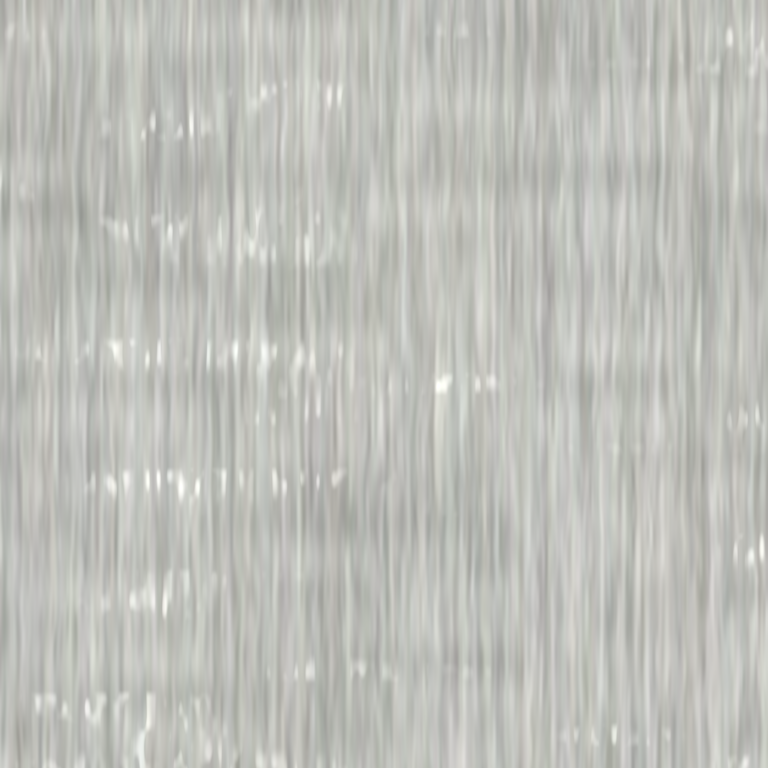
This texture is drawn by a WebGL 1 fragment shader. Its source:

```glsl
precision highp float;

// Pale grey brushed fibre: thin vertical streaks under soft horizontal bands.
// Streaks are column noise with a random vertical shift per column; short
// bright glints appear where a streak crosses one of the lighter bands.

uniform vec2 u_resolution;

const vec3 BASE_COLOR = vec3(0.739, 0.743, 0.721);
const vec3 GREEN_PINK = vec3(-0.6, 0.5, -0.1);
const vec3 WARM_COOL = vec3(0.3, 0.2, -0.7);

float hash(vec2 p) {
  return fract(sin(dot(p, vec2(127.1, 311.7))) * 43758.55);
}

// Smooth value noise, 0 to 1.
float valueNoise(vec2 p, float seed) {
  vec2 cell = floor(p) + seed;
  vec2 f = fract(p);
  f = f * f * (3.0 - 2.0 * f);
  float low = mix(hash(cell), hash(cell + vec2(1.0, 0.0)), f.x);
  float high = mix(hash(cell + vec2(0.0, 1.0)), hash(cell + 1.0), f.x);
  return mix(low, high, f.y);
}

// Noise along one column, shifted so that neighbours do not line up.
float columnNoise(float column, float y, float seed) {
  float shifted = y + 17.0 * hash(vec2(column, seed));
  float row = floor(shifted);
  float f = smoothstep(0.0, 1.0, shifted - row);
  float start = hash(vec2(column + seed, row));
  float end = hash(vec2(column + seed, row + 1.0));
  return mix(start, end, f);
}

// Vertical streaks, 0 to 1; density gives columns and rows per canvas.
float streaks(vec2 uv, vec2 density, float seed) {
  vec2 p = uv * density;
  float column = floor(p.x);
  float f = smoothstep(0.0, 1.0, p.x - column);
  return mix(columnNoise(column, p.y, seed),
             columnNoise(column + 1.0, p.y, seed), f);
}

// Bright short marks, limited to a few narrow horizontal patches.
float glints(vec2 uv) {
  float patches = smoothstep(0.66, 0.95, valueNoise(uv * vec2(5.0, 24.0), 71.0));
  float marks = smoothstep(0.5, 0.95, streaks(uv, vec2(140.0, 32.0), 83.0));
  return patches * marks;
}

void main() {
  vec2 uv = gl_FragCoord.xy / u_resolution;

  // Slight sideways wander keeps the fibres from being ruler straight.
  float wander = valueNoise(uv * vec2(50.0, 14.0), 5.0) - 0.5;
  vec2 fibre = uv + vec2(0.003 * wander, 0.0);

  // Fibre layers from long to short.
  float light = 0.0;
  light += 0.115 * (streaks(fibre, vec2(165.0, 4.0), 11.0) - 0.5);
  light += 0.105 * (streaks(fibre, vec2(190.0, 12.0), 23.0) - 0.5);
  light += 0.075 * (streaks(fibre, vec2(250.0, 24.0), 37.0) - 0.5);

  // Soft bands and broad clouds.
  light += 0.065 * (valueNoise(uv * vec2(5.0, 22.0), 43.0) - 0.5);
  light += 0.045 * (valueNoise(uv * vec2(7.0, 6.0), 59.0) - 0.5);

  light += 0.2 * glints(fibre);

  // Faint colour tints on single fibres.
  float greenPink = streaks(fibre, vec2(150.0, 6.0), 97.0) - 0.5;
  float warmCool = streaks(fibre, vec2(130.0, 5.0), 113.0) - 0.5;
  vec3 tint = 0.03 * (greenPink * GREEN_PINK + warmCool * WARM_COOL);

  gl_FragColor = vec4(clamp(BASE_COLOR + light + tint, 0.0, 1.0), 1.0);
}
```
